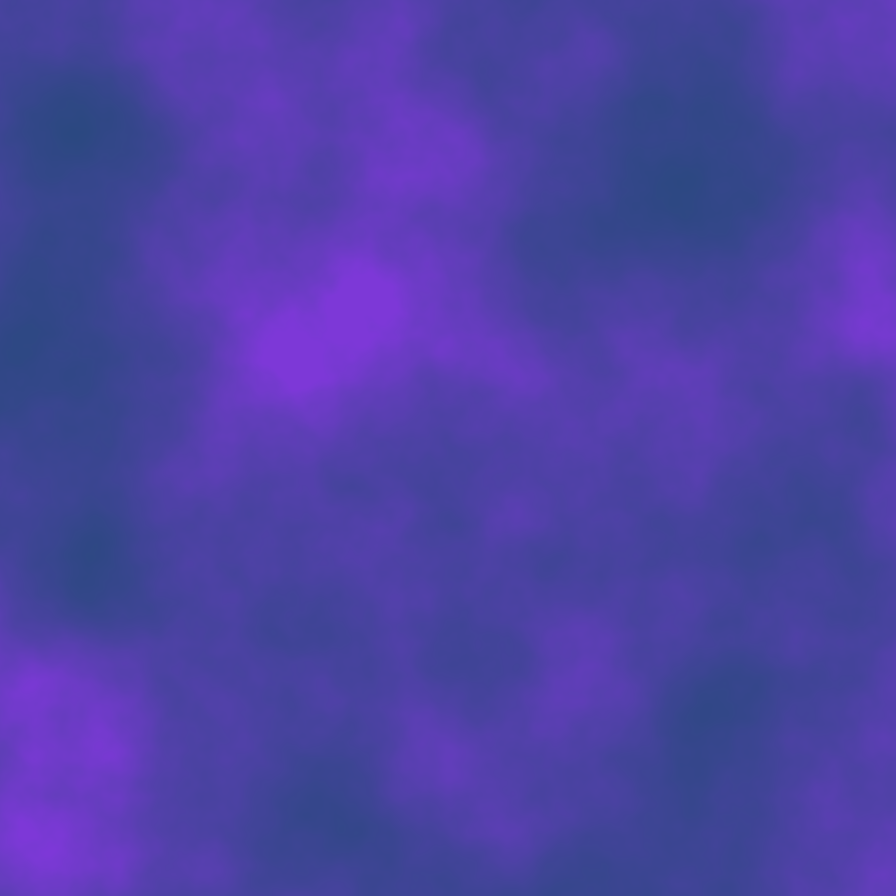
Write a WebGL 2 fragment shader that draws this texture.

```glsl
#version 300 es
precision highp float;

uniform vec2 u_resolution;
out vec4 fragColor;

const vec3  DEEP_TEAL    = vec3(0.16, 0.285, 0.495);
const vec3  VIVID_VIOLET = vec3(0.49, 0.220, 0.845);
const float CLOUD_SCALE  = 2.9;   // largest cells across the canvas
const int   OCTAVES      = 6;
const float GAIN         = 0.5;
const float LACUNARITY   = 2.0;
const vec2  OCTAVE_SHIFT = vec2(17.37, 9.61);
const vec2  ORIGIN       = vec2(5.3, 11.7);
const float BASE_TONE    = 0.43;
const float CONTRAST     = 0.73;
const float HIGHLIGHT    = 0.30;  // stretches the bright end of the range
const float TAU          = 6.28319;

// Integer hash of a lattice point, from 0 to 1
float hash(vec2 cell) {
    uvec2 q = uvec2(ivec2(cell)) * uvec2(1597334673u, 3812015801u);
    uint h = (q.x ^ q.y) * 1597334673u;
    h = (h ^ (h >> 15)) * 2246822519u;
    h ^= h >> 13;
    return float(h >> 8) / 16777216.0;
}

// Slope contribution of one lattice corner
float cornerSlope(vec2 cell, vec2 offset) {
    float angle = TAU * hash(cell);
    return dot(vec2(cos(angle), sin(angle)), offset);
}

float gradientNoise(vec2 p) {
    vec2 cell = floor(p);
    vec2 f = p - cell;
    vec2 blend = f * f * f * (f * (f * 6.0 - 15.0) + 10.0);
    vec2 e = vec2(1.0, 0.0);
    float bottom = mix(cornerSlope(cell, f),
                       cornerSlope(cell + e.xy, f - e.xy), blend.x);
    float top = mix(cornerSlope(cell + e.yx, f - e.yx),
                    cornerSlope(cell + e.xx, f - e.xx), blend.x);
    return mix(bottom, top, blend.y);
}

// Layered noise, each octave finer and fainter
float clouds(vec2 p) {
    float sum = 0.0;
    float amplitude = 1.0;
    for (int i = 0; i < OCTAVES; i++) {
        sum += amplitude * gradientNoise(p);
        p = p * LACUNARITY + OCTAVE_SHIFT;
        amplitude *= GAIN;
    }
    return sum;
}

void main() {
    vec2 uv = gl_FragCoord.xy / u_resolution.y;
    float density = clouds(uv * CLOUD_SCALE + ORIGIN);

    // Blend the two tints by cloud density
    float tone = BASE_TONE + CONTRAST * density + HIGHLIGHT * density * density;
    vec3 color = mix(DEEP_TEAL, VIVID_VIOLET, clamp(tone, 0.0, 1.0));
    fragColor = vec4(color, 1.0);
}
```
